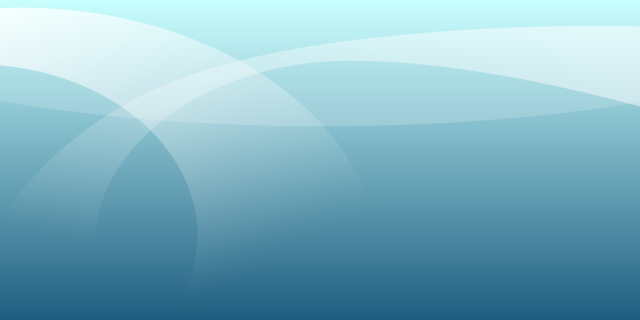
Write a Shadertoy shader that draws this background.

```glsl
// Calm teal backdrop: a vertical gradient crossed by three translucent white
// sheets. Each sheet lies between implicit curves and fades along its own axis.
// Lengths are in canvas heights, measured downward from the top edge.

#define SKY_COLOR   vec3(0.79, 1.00, 1.00)
#define DEEP_COLOR  vec3(0.12, 0.365, 0.50)
#define SHEET_COLOR vec3(1.0)
#define VEIL_ALPHA  0.19
#define ARC_ALPHA   0.85
#define ARC_FALLOFF 1.3
#define WAVE_ALPHA  0.55

// Antialiased coverage of the region where f is negative
float coverage(float f) {
    return clamp(0.5 - f / max(fwidth(f), 1e-5), 0.0, 1.0);
}

float ellipse(vec2 p, vec2 center, vec2 radii) {
    return length((p - center) / radii) - 1.0;
}

// Upper rim of the wave: a flat crest that steepens to the left
float waveRim(float x) {
    float z = (x - 1.862) / 1.862;
    float z2 = z * z;
    return 0.081 + z2 * (0.26 + 0.341 * z2 * z2);
}

// Lower rim: an elliptic rise on the left, a soft slope on the right
float waveHollow(float x) {
    vec2 crest = vec2(1.094, 0.19), radii = vec2(0.80, 0.583);
    float dx = x - crest.x;
    float rise = min(dx, 0.0) / radii.x;
    float run = max(dx, 0.0);
    float left = radii.y * (1.0 - sqrt(max(1.0 - rise * rise, 0.0)));
    float right = 0.253 * run * run / (1.0 + 0.5 * run);
    return crest.y + left + right;
}

void mainImage(out vec4 fragColor, in vec2 fragCoord) {
    vec2 p = fragCoord / iResolution.y;
    p.y = 1.0 - p.y;

    vec3 color = mix(SKY_COLOR, DEEP_COLOR, p.y);

    // Wide veil hanging from the top, strongest at its lower edge
    vec2 veilRadii = vec2(1.68, 0.3945);
    float veil = coverage(ellipse(p, vec2(1.01, 0.0), veilRadii));
    veil *= clamp(p.y / veilRadii.y, 0.0, 1.0);
    color = mix(color, SHEET_COLOR, VEIL_ALPHA * veil);

    // Wave sweeping to the right, fading toward the lower left
    float wave = coverage(waveRim(p.x) - p.y) * coverage(p.y - waveHollow(p.x));
    wave *= clamp((dot(p, vec2(0.30, -0.95)) + 0.648) / 1.107, 0.0, 1.0);
    color = mix(color, SHEET_COLOR, WAVE_ALPHA * wave);

    // Crescent on the left, fading toward the lower right
    float arc = coverage(ellipse(p, vec2(0.065, 0.831), vec2(1.125, 0.807)));
    arc *= coverage(-ellipse(p, vec2(-0.078, 0.737), vec2(0.695, 0.536)));
    float arcFade = clamp(1.0 - dot(p, vec2(0.5, 0.866)) / 1.133, 0.0, 1.0);
    color = mix(color, SHEET_COLOR, ARC_ALPHA * arc * pow(arcFade, ARC_FALLOFF));

    fragColor = vec4(color, 1.0);
}
```
